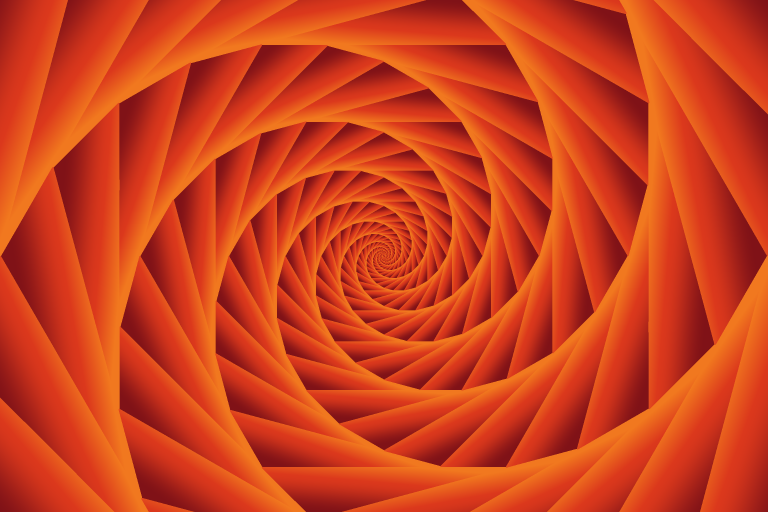
Give the GLSL for this background, as a Shadertoy shader.

```glsl
#define SIDES 6.0
#define TURN 0.2617994
#define SHRINK 0.893
#define OUTER_RADIUS 0.748
#define SIDE_TONE 0.7
#define SAMPLES 3
#define DARK vec3(0.50, 0.07, 0.09)
#define RED vec3(0.86, 0.22, 0.11)
#define ORANGE vec3(0.945, 0.47, 0.12)

const float TAU = 6.2831853;

vec2 polar(float radius, float angle) {
    return radius * vec2(cos(angle), sin(angle));
}

// Tone to colour: maroon, red, then orange
vec3 palette(float tone) {
    vec3 color = mix(DARK, RED, smoothstep(0.0, 1.0, (tone - 0.1) / 0.54));
    return mix(color, ORANGE, clamp((tone - 0.62) / 0.26, 0.0, 1.0));
}

// Nested hexagons, each turned and shrunk inside the one before
vec3 whirl(vec2 p) {
    float sector = TAU / SIDES;
    float radius = max(length(p), 1e-4);
    float angle = atan(p.y, p.x);

    // Corner triangle left between two successive hexagons
    vec2 corner = vec2(1.0, 0.0);
    vec2 nearTip = polar(SHRINK, -TURN);
    vec2 farTip = polar(SHRINK, sector - TURN);
    mat2 toTriangle = inverse(mat2(nearTip - corner, farTip - corner));

    float level = floor(log(radius / OUTER_RADIUS) / log(SHRINK)) - 2.0;
    vec2 weights = vec2(0.0);

    // Step inward until the point lies outside the next hexagon
    for (int i = 0; i < 5; i++) {
        float local = mod(angle + (level + 1.0) * TURN, sector) - TURN;
        float size = OUTER_RADIUS * pow(SHRINK, level);
        weights = toTriangle * (polar(radius / size, local) - corner);
        if (weights.x + weights.y <= 1.0) break;
        level += 1.0;
    }
    return palette(SIDE_TONE * weights.x + weights.y);
}

void mainImage(out vec4 fragColor, in vec2 fragCoord) {
    vec3 color = vec3(0.0);

    // Average a small grid of samples for smooth edges
    for (int i = 0; i < SAMPLES * SAMPLES; i++) {
        vec2 cell = vec2(i % SAMPLES, i / SAMPLES);
        vec2 offset = (cell + 0.5) / float(SAMPLES) - 0.5;
        vec2 p = (fragCoord + offset - 0.5 * iResolution.xy) / iResolution.y;
        color += whirl(p);
    }
    fragColor = vec4(color / float(SAMPLES * SAMPLES), 1.0);
}
```
